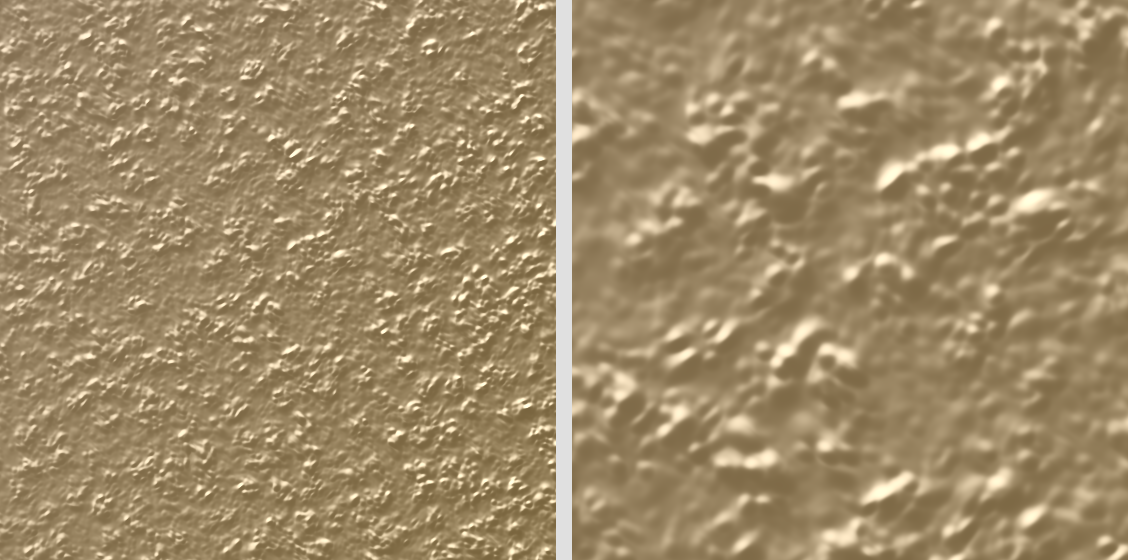
Left, the full canvas; right, a detail of the centre.
Write a Shadertoy shader that draws this texture.

```glsl
// Rough tan stucco raked by light from the upper left.
// Three sizes of cellular bumps form a height field; its slope towards
// the light gives bright rims, and higher ground nearby casts soft shade.

vec3 hash3(vec2 cell) {
    vec3 q = fract(cell.xyx * vec3(0.1031, 0.1030, 0.0973));
    q += dot(q, q.yxz + 33.33);
    return fract((q.xxy + q.yzz) * q.zyx);
}

// Sum of round domes, one of random height and place in each unit cell
float domes(vec2 p) {
    vec2 cell = floor(p);
    float sum = 0.0;
    for (int y = -1; y <= 1; y++) {
        for (int x = -1; x <= 1; x++) {
            vec2 neighbour = cell + vec2(x, y);
            vec3 rnd = hash3(neighbour);
            vec2 offset = p - neighbour - rnd.xy;
            float falloff = max(1.0 - dot(offset, offset), 0.0);
            sum += rnd.z * rnd.z * falloff * falloff * falloff;
        }
    }
    return sum;
}

// Gentle layered sines hide the cell rows without stretching the bumps
vec2 warp(vec2 p) {
    p += 0.004 * sin(p.yx * vec2(31.0, 37.0) + sin(p * 19.0));
    return p + 0.0012 * sin(p.yx * vec2(127.0, 141.0) + sin(p * 67.0));
}

float plasterHeight(vec2 p) {
    p = warp(p);
    float clumps = domes(p * 31.0 + 5.0);
    float lumps = domes(mat2(0.8, 0.6, -0.6, 0.8) * p * 70.0 + 140.0);
    float grit = domes(mat2(0.6, -0.8, 0.8, 0.6) * p * 122.0 + 310.0);
    // Hollows stay smoother than the raised clumps
    float roughness = mix(0.5, 1.4, smoothstep(0.05, 0.45, clumps));
    return 0.5 * clumps + roughness * (0.5 * lumps + 0.26 * grit);
}

void mainImage(out vec4 fragColor, in vec2 fragCoord) {
    vec2 p = fragCoord / iResolution.y;
    vec2 toLight = normalize(vec2(-0.45, 0.9));

    // Slope facing the light, and shade from higher ground on that side
    float height = plasterHeight(p);
    float slope = height - plasterHeight(p + toLight * 0.0035);
    float shade = max(plasterHeight(p + toLight * 0.011) - height, 0.0);
    float relief = 12.5 * slope - 0.8 * shade + 0.06;
    relief = 2.7 * tanh(relief / 2.7);

    // Compressed darks, long bright tail, stronger to the right
    vec2 uv = fragCoord / iResolution.xy;
    float distanceFromLamp = clamp(0.5 + 0.5 * (uv.x - uv.y), 0.0, 1.0);
    float contrast = mix(0.56, 0.66, uv.x);
    float tone = 0.47 + 0.122 * exp(contrast * relief);
    tone += mix(0.015, -0.015, uv.x) + 0.01 * (uv.y - 0.5);

    // Tan plaster, yellower away from the lamp
    float yellowness = mix(0.195, 0.235, distanceFromLamp);
    vec3 color = tone - vec3(0.0, 0.08, yellowness);
    fragColor = vec4(clamp(color, 0.0, 1.0), 1.0);
}
```
